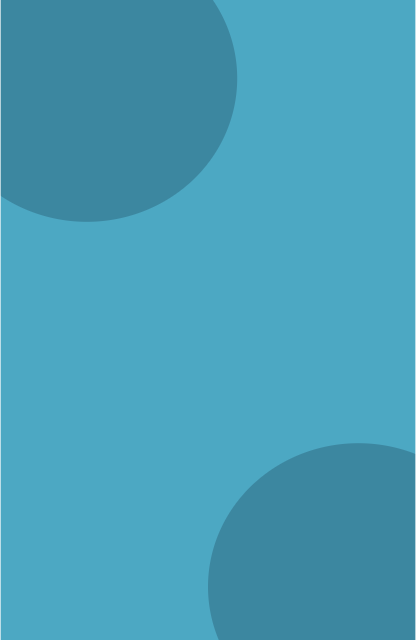
This background is drawn by a WebGL 1 fragment shader. Its source:

```glsl
precision highp float;
// Flat blue backdrop with two large, darker ellipses cut off by opposite
// corners, and a hairline white margin along the left and right sides.
// Each ellipse is an approximate signed distance, smoothed over one pixel.

#define BACKDROP vec3(0.300, 0.657, 0.765)
#define ELLIPSE_COLOR vec3(0.235, 0.529, 0.627)
#define MARGIN_COLOR vec3(1.0)
#define UPPER_CENTER vec2(0.2088, 0.8776)
#define LOWER_CENTER vec2(0.8614, 0.0833)
#define ELLIPSE_RADII vec2(0.3614, 0.2242)
#define MARGIN_WIDTH 0.0015

uniform vec2 u_resolution;

// Coverage of a shape from its signed distance, negative inside.
float coverage(float dist, float pixel) {
  return clamp(0.5 - dist / pixel, 0.0, 1.0);
}

// First-order distance to an ellipse centred on the origin.
float ellipseDistance(vec2 p, vec2 radii) {
  float level = length(p / radii);
  float slope = length(p / (radii * radii));
  return level * (level - 1.0) / max(slope, 0.0001);
}

void main() {
  vec2 uv = gl_FragCoord.xy / u_resolution;

  // Distances use canvas heights, so both axes share one scale.
  vec2 scale = vec2(u_resolution.x / u_resolution.y, 1.0);
  vec2 radii = ELLIPSE_RADII * scale;
  float upper = ellipseDistance((uv - UPPER_CENTER) * scale, radii);
  float lower = ellipseDistance((uv - LOWER_CENTER) * scale, radii);
  float ellipses = coverage(min(upper, lower), 1.0 / u_resolution.y);
  vec3 color = mix(BACKDROP, ELLIPSE_COLOR, ellipses);

  // Side margins
  float sideDistance = min(uv.x, 1.0 - uv.x) - MARGIN_WIDTH;
  float margin = coverage(sideDistance, 1.0 / u_resolution.x);
  color = mix(color, MARGIN_COLOR, margin);

  gl_FragColor = vec4(color, 1.0);
}
```
